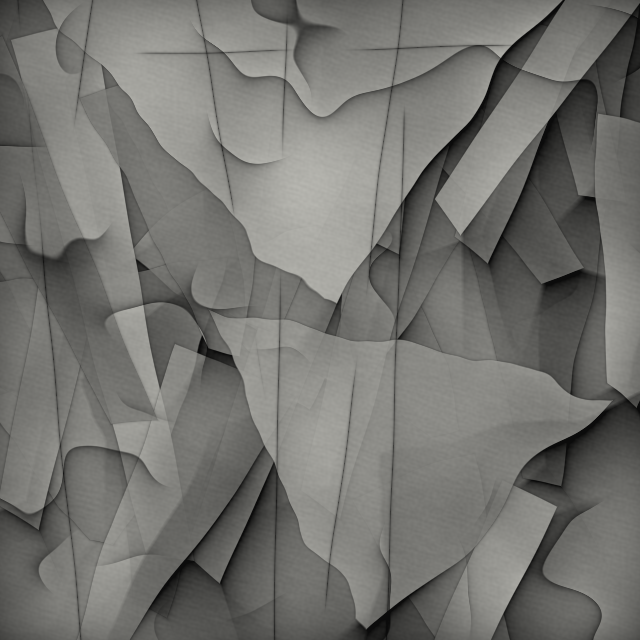
Reproduce this texture procedurally as a WebGL 1 fragment shader.

```glsl
precision highp float;
// Layered sheets of creased grey paper with torn edges, folds and soft shadows.
uniform vec2 u_resolution;

const vec3 PAPER_TINT = vec3(1.0, 0.998, 0.965);
const vec2 SHADOW_OFFSET = vec2(0.006, -0.011);
const int SHEETS = 22;
const int SEAMS = 7;

float hash(float n) {
  n = fract(n * 0.1031);
  n *= n + 33.33;
  return fract(n * (n + n));
}

vec2 gradient(vec2 cell) {
  vec3 k = fract(cell.xyx * vec3(0.1031, 0.1030, 0.0973));
  k += dot(k, k.yzx + 33.33);
  float angle = 6.2832 * fract((k.x + k.y) * k.z);
  return vec2(cos(angle), sin(angle));
}

// Gradient noise, roughly -0.7 to 0.7.
float noise(vec2 p) {
  vec2 i = floor(p), f = fract(p);
  vec2 u = f * f * f * (f * (f * 6.0 - 15.0) + 10.0);
  vec2 e = vec2(1.0, 0.0);
  float low = mix(dot(gradient(i), f), dot(gradient(i + e), f - e), u.x);
  float high = mix(dot(gradient(i + e.yx), f - e.yx),
                   dot(gradient(i + 1.0), f - 1.0), u.x);
  return mix(low, high, u.y);
}

vec2 rotate(vec2 p, float angle) {
  float c = cos(angle), s = sin(angle);
  return vec2(c * p.x - s * p.y, s * p.x + c * p.y);
}

// Signed distance to a wedge opening upwards from a blunt tip.
float wedge(vec2 p, float halfAngle, float tipWidth, float len) {
  float sides = (abs(p.x) - tipWidth) * cos(halfAngle) - p.y * sin(halfAngle);
  return max(sides, max(p.y * 0.95 - len, -p.y - 0.35 * p.x));
}

// Lays one sheet and its cast shadow over the tone beneath.
float laySheet(float tone, vec2 p, vec2 tip, float turn, float breadth,
               float len, float seed, float pixel) {
  float halfAngle = mix(0.02, 0.68, breadth);
  float tipWidth = mix(0.035, 0.008, breadth);
  float bend = mix(0.008, 0.05, breadth);
  vec2 bentBy = bend * vec2(noise(p * 5.0 + seed), noise(p * 6.0 - seed));
  bentBy += 0.006 * breadth * noise(p * 24.0 + seed);
  vec2 q = rotate(p + bentBy - tip, turn);
  float d = wedge(q, halfAngle, tipWidth, len);
  float dCast = wedge(q - rotate(SHADOW_OFFSET, turn), halfAngle, tipWidth, len);

  // Shadows fall only where the edge turns away from the light.
  float away = clamp((d - dCast) / length(SHADOW_OFFSET), 0.0, 1.0);
  float lift = smoothstep(-0.35, 0.3, noise(p * 2.7 + seed * 1.7));
  float gap = max(d, 0.0);
  float shadow = away * lift * (0.45 * exp(-gap / 0.055) + 0.5 * exp(-gap / 0.007));
  tone *= 1.0 - shadow;
  tone *= 1.0 - 0.24 * exp(-gap / 0.0014);

  float across = clamp(q.x / (0.07 + 0.3 * breadth), -1.0, 1.0);
  float paper = mix(0.43, 0.535, hash(seed + 5.0));
  paper += across * mix(-0.06, 0.06, hash(seed + 6.0));
  paper += 0.15 * noise(p * 3.0 - seed);
  paper += 0.05 * lift * exp(min(d, 0.0) / 0.02);
  float cover = 1.0 - smoothstep(-pixel, pixel, d);
  return mix(tone, paper, cover * mix(0.65, 1.0, hash(seed + 7.0)));
}

// Sheet with random place, lean and breadth; most are narrow and upright.
float layRandomSheet(float tone, vec2 p, float id, float pixel) {
  float seed = id * 11.0 + 3.0;
  vec2 tip = vec2(fract(id * 0.618 + 0.23), mix(-0.2, 0.7, hash(seed + 1.0)));
  float lean = mix(0.45, 1.7, pow(hash(seed + 3.0), 2.0));
  float turn = (hash(seed + 2.0) - 0.5) * lean;
  float len = mix(0.35, 0.85, hash(seed + 4.0));
  return laySheet(tone, p, tip, turn, pow(hash(seed), 2.0), len, seed, pixel);
}

// Curled flap: sharp on one side of a noise contour, fading on the other.
float curl(vec2 p, float scale, float seed, float pixel) {
  float n = noise(p * scale + seed + 0.25 * noise(p * 9.0 + seed));
  float present = smoothstep(0.08, 0.32, noise(p * 3.4 - seed * 1.3));
  float crisp = smoothstep(-pixel, pixel, n / scale);
  float dark = crisp * (0.17 * exp(-max(n, 0.0) / 0.14) + 0.26 * exp(-max(n, 0.0) / 0.025));
  float light = (1.0 - crisp) * 0.1 * exp(min(n, 0.0) / 0.12);
  return present * (light - dark);
}

// Thin straight crease that fades in and out along its length.
float seam(vec2 p, float id) {
  float seed = id * 5.0 + 211.0;
  float sideways = step(0.68, hash(seed));
  float angle = (hash(seed + 1.0) - 0.5) * 0.35 + sideways * 1.5708;
  vec2 q = rotate(p - vec2(hash(seed + 2.0), hash(seed + 3.0)), angle);
  q.x += 0.006 * noise(vec2(q.y * 5.0, seed));
  float present = smoothstep(-0.05, 0.12, noise(vec2(q.y * 3.0, seed + 0.4)));
  float soft = 0.06 * step(0.0, q.x) * exp(-abs(q.x) / 0.025);
  return present * (0.38 * exp(-abs(q.x) / 0.0013) + soft);
}

void main() {
  float side = min(u_resolution.x, u_resolution.y);
  vec2 p = gl_FragCoord.xy / side;
  float pixel = 0.8 / side;
  float tone = 0.46 + 0.15 * noise(p * 2.5);
  for (int i = 0; i < SHEETS; i++) tone = layRandomSheet(tone, p, float(i), pixel);
  // Large torn sheets and a diagonal strip lie on top.
  tone = laySheet(tone, p, vec2(0.56, 0.02), 0.2, 0.9, 0.42, 57.0, pixel);
  tone = laySheet(tone, p, vec2(0.5, 0.52), -0.03, 1.0, 0.9, 83.0, pixel);
  tone = laySheet(tone, p, vec2(0.7, 0.66), 0.62, 0.02, 0.6, 29.0, pixel);
  tone *= 1.0 + curl(p, 4.2, 17.3, pixel) + curl(rotate(p, 0.8), 5.5, 41.7, pixel);
  for (int i = 0; i < SEAMS; i++) tone *= 1.0 - seam(p, float(i));

  // Broad mottling, brushed fibres and darkened borders.
  tone += 0.04 * noise(p * 7.0 + 9.0);
  tone += 0.016 * noise(rotate(p, 0.3) * vec2(28.0, 210.0)) + 0.016 * noise(p * 170.0);
  vec2 border = min(p, u_resolution / side - p);
  tone *= 1.0 - 0.2 * exp(-border.x / 0.05) - 0.22 * exp(-border.y / 0.05);
  tone = 0.485 + 1.45 * (tone - 0.43);
  gl_FragColor = vec4(clamp(tone, 0.045, 0.76) * PAPER_TINT, 1.0);
}
```
